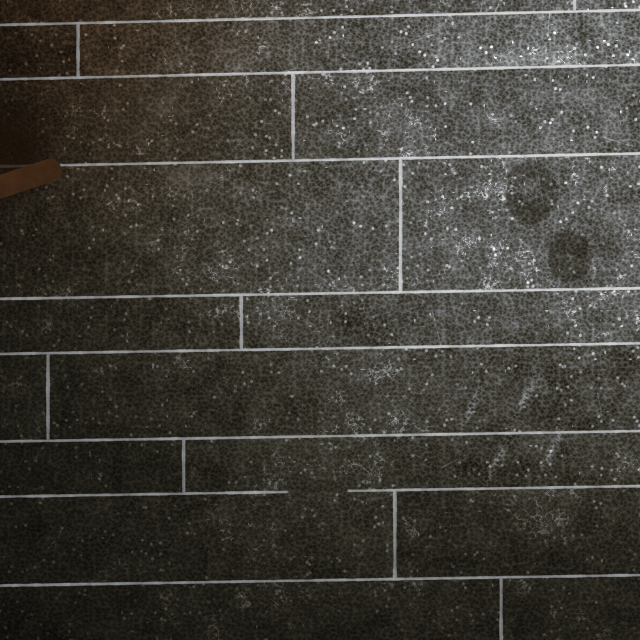
Write a Shadertoy shader that draws this texture.

```glsl
float hash(vec2 p) {
    return fract(sin(dot(p, vec2(127.1, 311.7))) * 43758.5);
}

// Distance to the nearest scattered point
float cells(vec2 p) {
    float nearest = 2.0;
    for (int j = -1; j <= 1; j++)
    for (int i = -1; i <= 1; i++) {
        vec2 cell = floor(p) + vec2(i, j);
        vec2 offset = cell + vec2(hash(cell), hash(cell + 17.3)) - p;
        nearest = min(nearest, dot(offset, offset));
    }
    return sqrt(nearest);
}

// Layered, rotated sines, about -1 to 1
float clouds(vec2 p) {
    float sum = 0.0, amp = 0.55;
    for (int i = 0; i < 6; i++) {
        p = mat2(0.8, 0.6, -0.6, 0.8) * p * 1.85 + 2.3;
        sum += amp * sin(p.x + 1.6 * sin(p.y * 0.8)) * cos(p.y + 1.3 * sin(p.x * 0.7));
        amp *= 0.68;
    }
    return sum;
}

float segment(vec2 p, vec2 a, vec2 b) {
    vec2 ab = b - a;
    return length(p - a - ab * clamp(dot(p - a, ab) / dot(ab, ab), 0.0, 1.0));
}

// Smooth coverage of a stroke with the given half width
float stroke(float d, float halfWidth) {
    float px = 0.8 / iResolution.y;
    return 1.0 - smoothstep(halfWidth - px, halfWidth + px, d);
}

void mainImage(out vec4 fragColor, in vec2 fragCoord) {
    vec2 p = fragCoord / iResolution.xy;
    p.y = 1.0 - p.y;

    // Courses of three heights, slightly tilted, with one upright joint each
    float edges[8] = float[](0.039, 0.124, 0.260, 0.467, 0.553, 0.690, 0.776, 0.915);
    float uprights[9] = float[](0.898, 0.122, 0.458, 0.626, 0.377, 0.075, 0.287, 0.617, 0.783);
    float y = p.y + p.x * mix(0.0235, 0.0165, smoothstep(0.0, 0.5, p.y));
    float rough = clouds(p * 32.0);
    float joint = 0.0;
    int row = 0;
    for (int i = 0; i < 8; i++) {
        float line = stroke(abs(y - edges[i]), 0.0021 + 0.0005 * rough);
        if (i == 6) line *= 1.0 - smoothstep(0.447, 0.453, p.x) * (1.0 - smoothstep(0.54, 0.546, p.x));
        joint = max(joint, line);
        row += int(step(edges[i], y));
    }
    float across = p.x - uprights[row];
    joint = max(joint, 0.9 * stroke(abs(across), 0.0027 + 0.0007 * rough));
    vec2 slab = vec2(float(row), step(0.0, across));

    // Light falls off to the left and the bottom
    float light = 0.085 + 0.05 * p.x
        + 0.29 * (1.0 - smoothstep(0.3, 1.05, p.y)) * smoothstep(-0.25, 0.9, p.x);
    light *= 0.9 + 0.2 * hash(slab + 3.0);

    // Slate: broad mottling, fine grain, pale veins and flecks
    vec2 q = p + slab * 3.7;
    float mottle = clouds(q * 4.0 + 0.5 * clouds(q * 7.0));
    float fine = clouds(q * 26.0);
    float grain = cells(q * 150.0) + 0.7 * cells(q * vec2(230.0, 270.0)) - 0.8;
    float value = light * (1.0 + 0.2 * mottle + 0.2 * fine + 0.65 * grain);
    float vein = 1.0 - smoothstep(0.0, 0.1, abs(mottle - 0.32));
    value += light * 0.75 * vein * smoothstep(0.0, 0.7, fine + grain);
    float fleck = 1.0 - smoothstep(0.06, 0.2, cells(q * 55.0));
    value += light * 1.1 * fleck * smoothstep(0.45, 0.9, hash(floor(q * 38.0)));

    // Round dark blooms on the right
    for (int i = 0; i < 2; i++) {
        float k = float(i);
        float r = length((p - vec2(0.83 + 0.06 * k, 0.3 + 0.1 * k)) * vec2(1.1, 0.9)) + 0.005 * rough;
        value *= 1.0 - 0.25 * (1.0 - smoothstep(0.01, 0.018, abs(r - 0.03 + 0.008 * k)));
    }

    // Hairline scratches
    for (int i = 0; i < 26; i++) {
        vec2 id = vec2(float(i), 5.0);
        vec2 start = vec2(hash(id), 0.75 * hash(id + 1.7));
        float angle = mix(-1.9, 0.5, hash(id + 4.1));
        vec2 end = start + mix(0.02, 0.1, hash(id + 8.3)) * vec2(cos(angle), sin(angle));
        value += light * 0.5 * stroke(segment(p, start, end), 0.0008) * smoothstep(-0.5, 0.5, fine);
    }

    // Pale slanting scuffs
    for (int i = 0; i < 4; i++) {
        float k = float(i);
        vec2 d = p - vec2(0.735 + 0.043 * k, 0.64 + 0.09 * mod(k, 2.0) - 0.01 * k);
        d = mat2(0.84, 0.54, -0.54, 0.84) * d;
        d = vec2(0.84 * (p.x - 0.735 - 0.043 * k) - 0.54 * (p.y - 0.64 - 0.09 * mod(k, 2.0) + 0.01 * k), d.y);
        d.y = d.y + 1.08 * (p.x - 0.735 - 0.043 * k);
        value += 0.2 * exp(-dot(d * vec2(32.0, 95.0), d * vec2(32.0, 95.0))) * (0.8 + 0.5 * fine + grain);
    }

    value = max(value, 0.02);
    vec3 color = value * mix(vec3(1.04, 0.98, 0.77), vec3(0.99, 1.0, 1.0), smoothstep(0.1, 0.45, value));
    color *= mix(vec3(1.0), vec3(1.2, 0.95, 0.8), exp(-9.0 * dot(p, p)));

    // Grout, dimmer where the light is low
    vec3 grout = vec3(0.75, 0.76, 0.77) * (0.48 + 1.7 * light + 0.1 * rough);
    color = mix(color, min(grout, 0.86), joint * 0.92);

    // Wooden bar at the left and the shade above it
    color = mix(color, vec3(0.1, 0.06, 0.03), 0.75 * (1.0 - smoothstep(0.03, 0.1, length(p - vec2(0.0, 0.24)))));
    float bar = segment(p, vec2(-0.03, 0.302), vec2(0.078, 0.266));
    color = mix(color, vec3(0.27, 0.17, 0.1) * (0.9 + 0.12 * fine), stroke(bar, 0.018));

    fragColor = vec4(color, 1.0);
}
```
